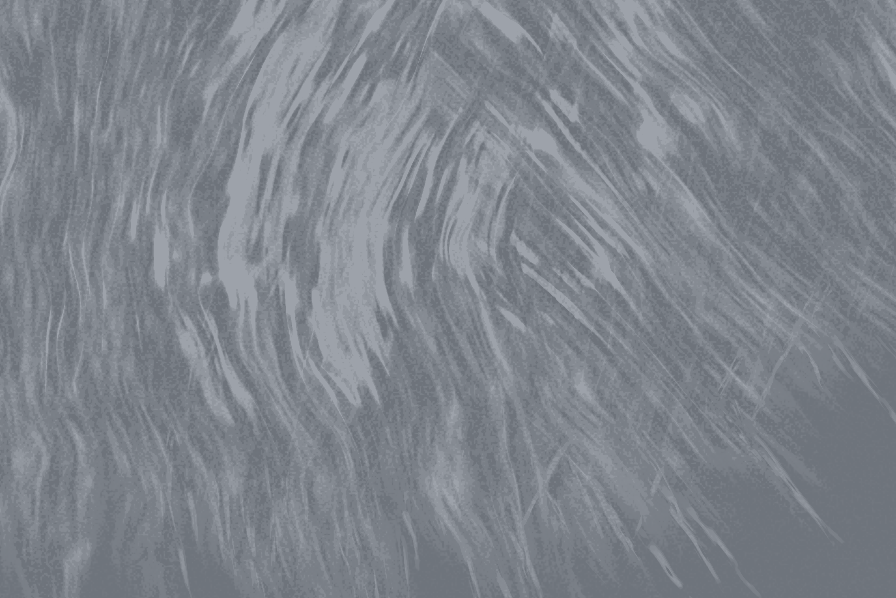
A Shadertoy shader for this texture:

```glsl
float hash(vec2 p) {
    vec3 q = fract(p.xyx * 0.1031);
    q += dot(q, q.yzx + 33.33);
    return fract((q.x + q.y) * q.z);
}

float noise(vec2 p) {
    vec2 i = floor(p), f = fract(p);
    f = f * f * (3.0 - 2.0 * f);
    return mix(mix(hash(i), hash(i + vec2(1, 0)), f.x),
               mix(hash(i + vec2(0, 1)), hash(i + vec2(1, 1)), f.x), f.y);
}

// Sways strands so that neighbouring locks fork and meet.
vec2 sway(vec2 q) {
    q.x += 0.045 * (noise(q * vec2(7.0, 5.0)) - 0.5);
    q.x += 0.02 * (noise(q * vec2(19.0, 12.0) + 9.0) - 0.5);
    return q;
}

// Stretched noise around zero: x runs across the strands, y along them.
float strands(vec2 q) {
    float locks = noise(q * vec2(28.0, 5.0)) - 0.5;
    float hairs = noise(q * vec2(75.0, 9.0) + 17.0) - 0.5;
    float fine = noise(q * vec2(170.0, 26.0) + 41.0) - 0.5;
    float ridge = 1.0 - abs(2.0 * noise(q * vec2(44.0, 4.5) + 73.0) - 1.0);
    float thread = pow(ridge, 6.0) * smoothstep(0.3, 0.65, noise(q * vec2(22.0, 7.0) + 90.0));
    return 0.3 * locks + 0.4 * hairs + 0.52 * fine + 0.42 * thread - 0.06;
}

float patchGlow(vec2 p, vec2 centre, vec2 size) {
    vec2 d = (p - centre) / size;
    return exp(-dot(d, d));
}

float lowerEdge(float x) {
    return max(0.04, 0.04 + 0.8 * (x - 1.02));
}

// Tapered bundles of hair hanging from the lower edge.
float wisps(vec2 p) {
    float sum = 0.0;
    for (int i = 0; i < 50; i++) {
        float k = float(i);
        float a = hash(vec2(k, 3.0)), b = hash(vec2(k, 7.0)), c = hash(vec2(k, 11.0));
        float x = 0.25 + 1.22 * (k + a) / 50.0;
        vec2 root = vec2(x, lowerEdge(x) + 0.05 + 0.27 * b);
        float lean = mix(0.2, 0.85, smoothstep(0.7, 1.2, x)) + 0.3 * (c - 0.5);
        if (x > 0.95 && c > 0.8) lean = -0.45;
        vec2 dir = normalize(vec2(lean, -1.0));
        float t = dot(p - root, dir) / (0.14 + 0.19 * a);
        float side = dot(p - root, vec2(-dir.y, dir.x)) + 0.03 * t * t * (b - 0.4);
        side += 0.008 * (noise(vec2(t * 5.0, k)) - 0.5);
        float width = 0.013 * (1.0 - 0.7 * clamp(t, 0.0, 1.0));
        float body = smoothstep(width, width * 0.3, abs(side));
        float split = smoothstep(0.25, 0.65, noise(vec2(side * 260.0 + k, t * 9.0 + k)));
        sum = max(sum, body * split * smoothstep(0.0, 0.4, t) * smoothstep(1.0, 0.7, t));
    }
    return sum;
}

void mainImage(out vec4 fragColor, in vec2 fragCoord) {
    vec2 p = fragCoord / iResolution.y;

    // Flow: bent plumes on the left, slanting strands on the right.
    float arc = sqrt((p.y - 0.59) * (p.y - 0.59) + 0.002);
    float bend = mix(0.04, 0.5, smoothstep(0.0, 0.75, p.x));
    bend *= mix(0.7, 1.0, smoothstep(0.1, 0.5, p.y));
    vec2 plume = sway(vec2(p.x - bend * arc + 2.0, p.y));
    vec2 slant = sway(vec2(0.76 * (p.x + 0.85 * p.y) + 5.0, p.y));
    float border = p.x - 0.73 - 0.25 * (1.0 - p.y) + 0.16 * (noise(plume * vec2(30.0, 6.0)) - 0.5);
    float right = smoothstep(-0.05, 0.06, border);
    float fur = mix(strands(plume), strands(slant), right);

    // A second coat crosses the first at a shallow angle.
    float crossing = strands(sway(vec2(p.x - 0.25 * p.y + 8.0, p.y)));
    fur = mix(fur, max(fur, crossing), 0.35);

    // Ragged cover that thins out toward the bottom and the right corner.
    float ragged = 0.3 * (mix(noise(plume * vec2(32.0, 2.0)), noise(slant * vec2(34.0, 3.0)), right) - 0.5);
    float cover = smoothstep(-0.12, 0.2, p.y - lowerEdge(p.x) + ragged);
    float tone = 0.08 + cover * (0.23 + 1.3 * fur);
    tone -= 0.05 * right * smoothstep(0.85, 1.3, p.x) * cover;

    // Pale plumes in the bend, with frayed edges.
    float glow = patchGlow(p, vec2(0.45, 0.86), vec2(0.22, 0.28))
               + patchGlow(p, vec2(0.67, 0.63), vec2(0.16, 0.24))
               + 0.65 * patchGlow(p, vec2(0.35, 0.5), vec2(0.42, 0.3));
    float vane = 0.65 * noise(plume * vec2(21.0, 3.0) + 5.0)
               + 0.35 * noise(plume * vec2(46.0, 5.0) + 31.0) + 0.6 * fur;
    float pale = smoothstep(0.0, 0.14, vane - 0.84 + 0.42 * min(glow, 1.0));
    tone += 0.5 * pale * min(1.3 * glow, 1.0) * (1.0 - right);

    // Pale gaps between the slanting strands.
    float gaps = patchGlow(p, vec2(0.94, 0.54), vec2(0.12, 0.11))
               + 0.75 * patchGlow(p, vec2(0.92, 0.84), vec2(0.28, 0.22));
    float gap = noise(slant * vec2(46.0, 17.0) + 2.0) + 0.75 * fur;
    tone += 0.55 * smoothstep(0.0, 0.14, gap - 0.96 + 0.42 * min(gaps, 1.0)) * min(1.4 * gaps, 1.0);

    tone = max(tone, 0.08 + 0.55 * wisps(p));

    // Stipple, then soft tonal steps.
    float grain = noise(p * 320.0) - 0.5;
    tone += grain * mix(0.07, 0.36, cover);
    float level = 4.0 * clamp(tone, 0.0, 1.0);
    float stepped = floor(level) + smoothstep(0.3, 0.7, fract(level));
    tone = 0.25 * mix(level, stepped, 0.8);

    vec3 slate = vec3(0.43, 0.452, 0.483), silver = vec3(0.617, 0.637, 0.667);
    fragColor = vec4(mix(slate, silver, tone), 1.0);
}
```
